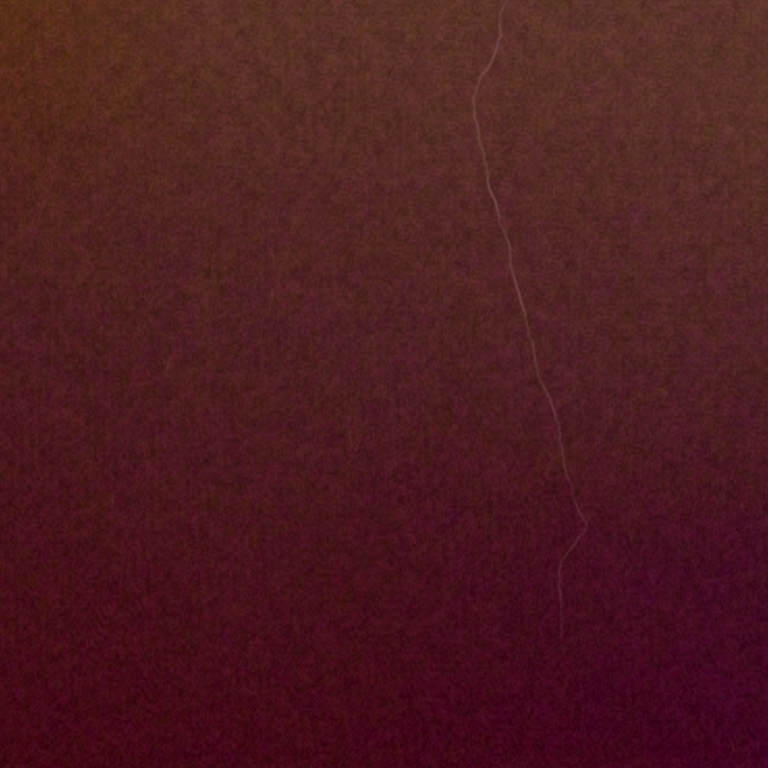
Reproduce this texture procedurally as a WebGL 2 fragment shader.

```glsl
#version 300 es
precision highp float;
// A dark aged wall: a brown to wine-red vertical gradient with a purple
// lower right, soft mottling and fine uneven grain from value noise, and
// one pale hairline crack whose path is a bent line plus noise.

uniform vec2 u_resolution;
out vec4 fragColor;

float hash(vec2 p) {
    return fract(sin(dot(p, vec2(127.1, 311.7))) * 43758.5453);
}

float noise(vec2 p) {
    vec2 cell = floor(p), f = fract(p);
    f = f * f * (3.0 - 2.0 * f);
    return mix(mix(hash(cell), hash(cell + vec2(1, 0)), f.x),
               mix(hash(cell + vec2(0, 1)), hash(cell + vec2(1, 1)), f.x), f.y);
}

// Noise summed over octaves, centred on zero
float fbm(vec2 p) {
    float sum = 0.0, amplitude = 0.5;
    for (int i = 0; i < 4; i++) {
        sum += amplitude * (noise(p) - 0.5);
        p = mat2(0.8, 0.6, -0.6, 0.8) * p * 2.03 + 17.3;
        amplitude *= 0.5;
    }
    return sum;
}

vec3 wallColor(vec2 uv) {
    float warp = 0.12 * fbm(uv * 3.0 + 4.0);
    float h = uv.y + warp + 0.12 * (uv.x - 0.5) * smoothstep(0.25, 0.6, uv.y);
    vec3 color = mix(vec3(0.255, 0.020, 0.084), vec3(0.277, 0.068, 0.106), smoothstep(-0.12, 0.34, h));
    color = mix(color, vec3(0.310, 0.126, 0.136), smoothstep(0.22, 0.62, h));
    color = mix(color, vec3(0.362, 0.200, 0.158), smoothstep(0.52, 1.06, h));
    // Purple lower right, ochre upper left
    float purple = smoothstep(0.35, 1.0, uv.x) * smoothstep(0.42, 0.2, uv.y + warp);
    color += purple * vec3(-0.006, -0.016, 0.022);
    float ochre = smoothstep(0.35, 0.0, uv.x) * smoothstep(0.6, 1.0, uv.y);
    color += ochre * vec3(0.0, -0.004, -0.045);
    color.b += 0.018 * (uv.x - 0.5);
    return color;
}

// Horizontal position of the crack at height y
float crackPath(float y) {
    float x = 0.614 + 0.255 * max(0.87 - max(y, 0.32), 0.0) + 0.40 * max(y - 0.87, 0.0);
    x -= 0.028 * smoothstep(0.32, 0.26, y);
    x += 0.012 * (noise(vec2(y * 13.0, 2.0)) - 0.5);
    x += 0.007 * (noise(vec2(y * 38.0, 7.0)) - 0.5);
    return x + 0.003 * (noise(vec2(y * 110.0, 5.0)) - 0.5);
}

float crack(vec2 uv, float pixel) {
    float x = crackPath(uv.y);
    float slope = (crackPath(uv.y + 0.002) - x) / 0.002;
    float dist = abs(uv.x - x) * inversesqrt(1.0 + slope * slope);
    float line = 1.0 - smoothstep(0.0, 0.0022 + pixel, dist);
    float fade = smoothstep(0.13, 0.22, uv.y) * mix(0.5, 1.0, smoothstep(0.3, 0.6, uv.y));
    return line * fade * mix(0.5, 1.0, noise(vec2(uv.y * 45.0, 9.0)));
}

// Sparse short upright scratches, one candidate per grid cell
float scratches(vec2 uv, float pixel) {
    vec2 p = uv * vec2(30.0, 22.0), cell = floor(p);
    float seed = hash(cell + 31.0);
    vec2 d = (fract(p) - 0.3 - 0.4 * vec2(hash(cell), hash(cell + 8.0))) / vec2(30.0, 22.0);
    d.x += d.y * (seed * 8.0 - 7.6) * 0.8;
    float line = 1.0 - smoothstep(0.0, 0.001 + pixel, abs(d.x));
    return step(0.92, seed) * line * smoothstep(0.011, 0.003, abs(d.y));
}

void main() {
    float size = min(u_resolution.x, u_resolution.y);
    vec2 uv = gl_FragCoord.xy / size;
    float pixel = 1.0 / size;
    vec3 color = wallColor(gl_FragCoord.xy / u_resolution);

    // Mottling in brightness and in hue, on tilted axes
    vec2 tilted = mat2(0.91, 0.41, -0.41, 0.91) * uv;
    color *= 1.0 + 0.26 * fbm(tilted * vec2(84.0, 70.0));
    color += vec3(0.012, -0.030, 0.050) * fbm(tilted * vec2(50.0, 42.0) + 50.0);
    color += vec3(0.020, -0.012, 0.030) * (noise(tilted * vec2(130.0, 110.0) + 90.0) - 0.5);

    // Fine grain in two sizes, tilted and upright
    float coarse = noise(tilted * vec2(200.0, 170.0)) - 0.5;
    float fine = noise(uv * vec2(370.0, 300.0) + 40.0) - 0.5;
    color += (0.034 * coarse + 0.052 * fine) * vec3(1.0, 0.85, 0.9);

    // Rare dark specks
    float speck = smoothstep(0.84, 0.98, noise(tilted * vec2(110.0, 95.0) + 12.0));
    color *= 1.0 - 0.10 * speck;

    color += 0.03 * scratches(uv, pixel);
    color = mix(color, vec3(0.50, 0.36, 0.36), 0.52 * crack(uv, pixel));
    fragColor = vec4(color, 1.0);
}
```
